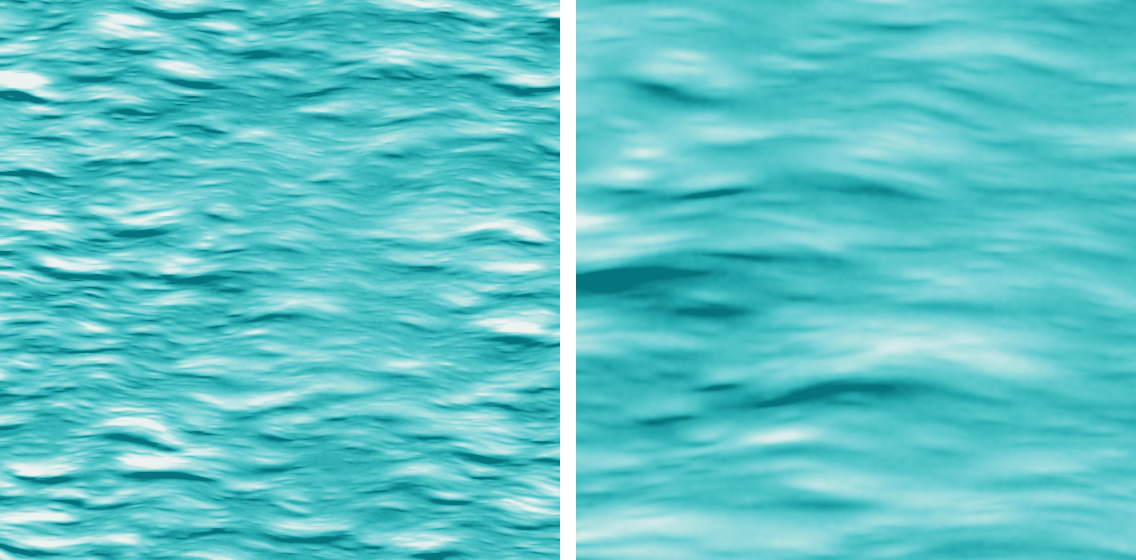
Left: the whole. Right: its middle third, enlarged.
Give the GLSL for this texture, as a three.js fragment shader.

```glsl
// Soft turquoise water: long pale glints with thin dark troughs, calmer right of centre.
#define CELL_COUNT vec2(6.6, 18.0)   // largest ripples across and up
#define OCTAVES 4
#define OCTAVE_SCALE 1.8
#define OCTAVE_GAIN 0.64
#define TROUGH_DEPTH 0.85
#define RIPPLE_MEAN 0.27
#define CONTRAST 3.9
#define BASE_TONE 2.75               // position along the colour ramp, 0 to 6
#define GRAIN 0.22

varying vec2 vUv;

vec3 hash3(vec2 p) {
  vec3 q = fract(vec3(p.xyx) * vec3(0.1031, 0.1030, 0.0973));
  q += dot(q, q.yxz + 33.33);
  return fract((q.xxy + q.yzz) * q.zyx);
}

// One lens-shaped glint with a thin trough under it; d is the offset in cells.
float ripple(vec2 d, vec3 shape) {
  float tilt = mix(-0.08, 0.3, shape.x);
  float bend = mix(-0.35, 0.35, shape.y);
  float x = d.x / mix(0.75, 1.0, shape.z);
  float across = max(0.0, 1.0 - x * x);
  across *= across * across;
  float y = d.y + tilt * d.x + bend * d.x * d.x;
  float crest = y / mix(0.26, 0.4, shape.y);
  float trough = (y + 0.45) / 0.17;
  return across * (exp(-crest * crest) - TROUGH_DEPTH * exp(-trough * trough));
}

// Cellular layer: one jittered ripple of random strength per cell.
float rippleLayer(vec2 p, float seed) {
  vec2 cell = floor(p);
  float sum = 0.0;
  for (int j = -1; j <= 1; j++) {
    for (int i = -1; i <= 1; i++) {
      vec2 id = cell + vec2(float(i), float(j));
      vec3 place = hash3(id + seed);
      vec3 shape = hash3(id + seed + 71.7);
      float strength = mix(-0.35, 1.0, place.z);
      sum += strength * ripple(p - id - place.xy, shape);
    }
  }
  return sum;
}

// Broad drift from layered sines, about -1 to 1.
float drift(vec2 p) {
  return 0.5 * sin(p.x * 5.0 + 2.0 * sin(p.y * 7.0 + 1.0))
       + 0.5 * sin(p.y * 17.0 - p.x * 6.0 + 1.5 * sin(p.x * 9.0));
}

// Smooth value noise for the fine grain.
float grainNoise(vec2 p) {
  vec2 i = floor(p);
  vec2 f = smoothstep(0.0, 1.0, p - i);
  float low = mix(hash3(i).x, hash3(i + vec2(1.0, 0.0)).x, f.x);
  float high = mix(hash3(i + vec2(0.0, 1.0)).x, hash3(i + 1.0).x, f.x);
  return mix(low, high, f.y) - 0.5;
}

// Ramp from deep teal to foam white, one colour per unit of tone.
vec3 waterColour(float tone) {
  vec3 c = vec3(0.02, 0.46, 0.50);
  c = mix(c, vec3(0.14, 0.66, 0.68), clamp(tone, 0.0, 1.0));
  c = mix(c, vec3(0.29, 0.76, 0.77), clamp(tone - 1.0, 0.0, 1.0));
  c = mix(c, vec3(0.47, 0.82, 0.84), clamp(tone - 2.0, 0.0, 1.0));
  c = mix(c, vec3(0.64, 0.87, 0.87), clamp(tone - 3.0, 0.0, 1.0));
  c = mix(c, vec3(0.82, 0.92, 0.92), clamp(tone - 4.0, 0.0, 1.0));
  return mix(c, vec3(0.92, 0.95, 0.94), clamp(tone - 5.0, 0.0, 1.0));
}

void main() {
  // Gentle warp so the ripples do not line up.
  vec2 p = vUv;
  p.y += 0.006 * sin(p.x * 13.0 + p.y * 9.0) + 0.003 * sin(p.x * 31.0 - p.y * 40.0);
  p.x += 0.012 * sin(p.y * 37.0 + 2.0 * sin(p.x * 8.0));

  // Ripples from large to fine.
  float height = -RIPPLE_MEAN;
  float gain = 1.0;
  vec2 grid = p * CELL_COUNT;
  for (int o = 0; o < OCTAVES; o++) {
    height += gain * rippleLayer(grid, 13.0 + 37.0 * float(o));
    grid = grid * OCTAVE_SCALE + 5.3;
    gain *= OCTAVE_GAIN;
  }
  height += 0.08 * drift(vUv);

  // Calm patch: less contrast and a slightly deeper tone.
  vec2 fromCalm = (vUv - vec2(0.64, 0.48)) / vec2(0.34, 0.6);
  float calm = exp(-dot(fromCalm, fromCalm));
  float tone = BASE_TONE - 0.3 * calm + height * CONTRAST * mix(1.2, 0.6, calm);

  // Fine paper-like grain.
  tone += GRAIN * (grainNoise(vUv * vec2(190.0, 260.0)) + 0.6 * grainNoise(vUv * 430.0));
  gl_FragColor = vec4(waterColour(tone), 1.0);
}
```
